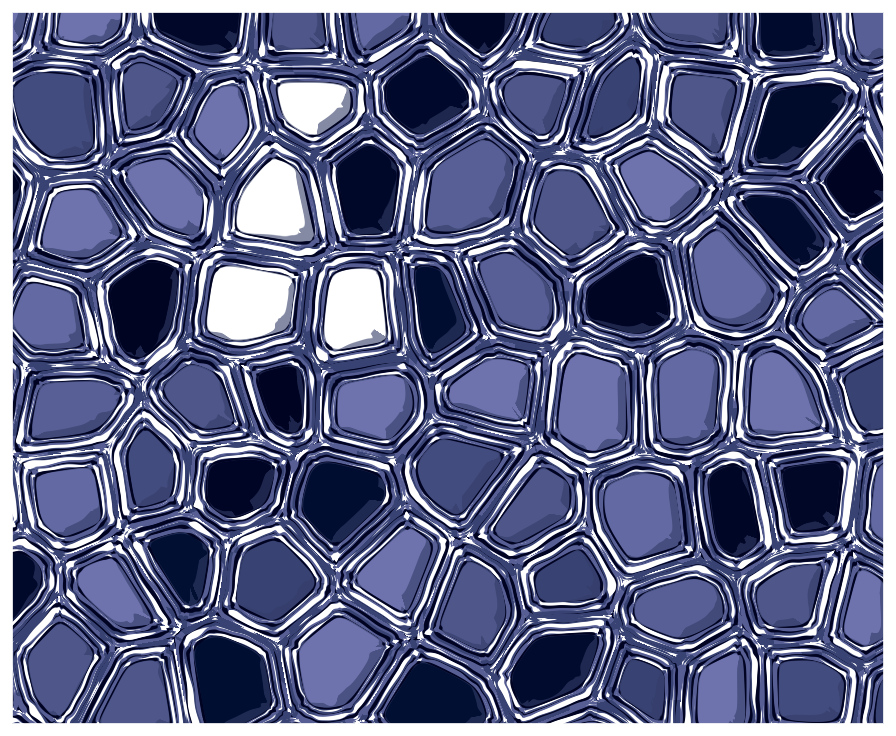
A Shadertoy shader for this pattern:

```glsl
const float ROWS = 7.6;
const vec3 NIGHT = vec3(0.0, 0.01, 0.13);
const vec3 SLATE = vec3(0.22, 0.26, 0.45);
const vec3 STEEL = vec3(0.34, 0.37, 0.58);
const vec3 LILAC = vec3(0.43, 0.45, 0.68);
const vec3 WHITE = vec3(1.0);

vec2 hash2(vec2 p) {
    vec3 q = fract(p.xyx * vec3(0.1031, 0.1030, 0.0973));
    q += dot(q, q.yzx + 33.33);
    return fract((q.xx + q.yz) * q.zy);
}

float noise(vec2 p) {
    vec2 i = floor(p), f = fract(p);
    f = f * f * (3.0 - 2.0 * f);
    return mix(mix(hash2(i).x, hash2(i + vec2(1, 0)).x, f.x),
               mix(hash2(i + vec2(0, 1)).x, hash2(i + vec2(1, 1)).x, f.x), f.y);
}

// Jittered cell centre on staggered rows
vec2 site(vec2 c) {
    return c + vec2(0.5 * mod(c.y, 2.0), 0.0) + 0.5 + 0.68 * (hash2(c + 17.0) - 0.5);
}

// Soft coverage of the region where x is negative
float inside(float x) {
    float soft = 0.6 * ROWS / iResolution.y;
    return 1.0 - smoothstep(-soft, soft, x);
}

float band(float x, float centre, float halfWidth) {
    return inside(abs(x - centre) - halfWidth);
}

// Flat colour of a cell, with a cluster of white ones left of the middle
vec3 cellColour(vec2 id, vec2 centre) {
    vec2 h = hash2(id + 71.0);
    vec2 fromCluster = (centre - vec2(2.9, 5.1)) / vec2(2.1, 1.6);
    if (length(fromCluster) + 0.5 * (h.y - 0.5) < 0.9 && h.x > 0.15) return WHITE;
    if (h.x < 0.31) return mix(NIGHT, vec3(0.0, 0.06, 0.20), h.y * h.y);
    if (h.x > 0.97) return vec3(0.54, 0.56, 0.78);
    return mix(SLATE, LILAC, floor(h.y * 6.0) / 5.0);
}

void mainImage(out vec4 fragColor, in vec2 fragCoord) {
    vec2 uv = fragCoord / iResolution.y;
    vec2 p = uv * ROWS;
    vec2 base = floor(p);

    // Nearest cell
    vec2 id = base, centre = p;
    float nearest = 1e3;
    for (int y = -2; y <= 2; y++)
    for (int x = -2; x <= 2; x++) {
        vec2 c = base + vec2(x, y), s = site(c);
        float r = distance(p, s);
        if (r < nearest) { nearest = r; id = c; centre = s; }
    }

    // Rounded distance to the cell walls and blended wall direction
    float total = 0.0;
    vec2 n = vec2(0.0);
    for (int y = -2; y <= 2; y++)
    for (int x = -2; x <= 2; x++) {
        vec2 c = id + vec2(x, y);
        if (x == 0 && y == 0) continue;
        vec2 s = site(c), dir = normalize(s - centre);
        float w = exp(-22.0 * dot(0.5 * (s + centre) - p, dir));
        total += w;
        n += w * dir;
    }
    float d = -log(total) / 22.0;
    n /= max(length(n), 0.001);

    // Slow variation along each wall
    vec2 seed = id * 5.3 + n * 2.2;
    float gloss = noise(p * 1.3 + seed);
    float shade = noise(p * 1.6 + seed.yx + 40.0);
    float ripple = noise(p * 5.0 + n * 3.0);
    float t = abs(d + 0.028 * (ripple - 0.5));

    // Cell face with a facet on its lower right
    vec3 face = cellColour(id, centre);
    float facet = 0.18 + 0.10 * max(dot(n, vec2(0.75, -0.66)), 0.0) * smoothstep(0.2, 0.6, shade);
    vec3 col = mix(face, mix(face, SLATE * 0.9, 0.6), inside(d - facet));

    // Metallic wall built from parallel reflections
    vec3 wall = mix(SLATE, STEEL, inside(0.5 - shade));
    wall = mix(wall, mix(STEEL, SLATE, inside(0.5 - shade)), band(t, 0.10, 0.025));
    wall = mix(wall, NIGHT, band(t, 0.040, mix(-0.006, 0.024, shade)));
    wall = mix(wall, WHITE, band(t, 0.075, mix(-0.018, 0.038, gloss)));
    wall = mix(wall, NIGHT, band(t, 0.118, mix(0.022, -0.006, gloss)));
    wall = mix(wall, WHITE, band(t, 0.146, mix(0.022, -0.016, shade)));
    wall = mix(wall, WHITE, band(t, 0.012, mix(-0.022, 0.020, ripple)));
    col = mix(col, wall, inside(d - 0.165));
    col = mix(col, NIGHT, band(d, 0.168, mix(-0.004, 0.016, gloss)));

    // White frame
    vec2 size = vec2(iResolution.x / iResolution.y, 1.0);
    vec2 margin = min(uv, size - uv);
    col = mix(col, WHITE, inside((min(margin.x, margin.y) - 0.0174) * ROWS));
    fragColor = vec4(col, 1.0);
}
```
